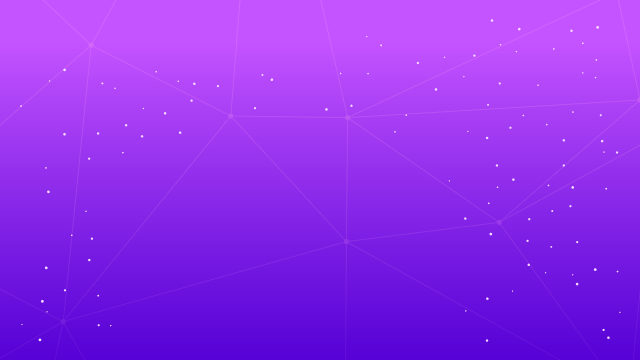
A WebGL 1 fragment shader for this background:

```glsl
precision highp float;
// Violet vertical gradient with a faint node-and-line mesh and scattered pale dots.
uniform vec2 u_resolution;

const vec2 CANVAS = vec2(16.0, 9.0);
const vec3 ORCHID = vec3(0.77, 0.33, 1.0);
const vec3 INDIGO = vec3(0.34, 0.01, 0.84);
const vec3 MESH_PINK = vec3(0.95, 0.55, 0.95);
const vec3 DOT_PINK = vec3(1.0, 0.88, 1.0);

vec2 hash2(vec2 cell) {
  vec3 q = fract(cell.xyx * vec3(0.1031, 0.1030, 0.0973));
  q += dot(q, q.yzx + 33.33);
  return fract((q.xx + q.yz) * q.zy);
}

// Antialiased coverage of a shape reaching out to the given radius.
float coverage(float dist, float radius, float pixel) {
  return clamp((radius - dist) / pixel + 0.5, 0.0, 1.0);
}

float segmentDistance(vec2 p, vec2 a, vec2 b) {
  vec2 ab = b - a;
  return length(p - a - ab * clamp(dot(p - a, ab) / dot(ab, ab), 0.0, 1.0));
}

// Distance to four lines that spread from one hub.
float fan(vec2 p, vec2 hub, vec2 a, vec2 b, vec2 c, vec2 d) {
  return min(min(segmentDistance(p, hub, a), segmentDistance(p, hub, b)),
             min(segmentDistance(p, hub, c), segmentDistance(p, hub, d)));
}

vec3 background(float height) {
  float t = pow(clamp(height / 0.89, 0.0, 1.0), 1.1);
  return mix(INDIGO, ORCHID, t);
}

float mesh(vec2 p, float pixel) {
  vec2 topLeft = vec2(2.28, 7.87);
  vec2 upperLeft = vec2(5.77, 6.10);
  vec2 upperMid = vec2(8.69, 6.06);
  vec2 lowerMid = vec2(8.66, 2.96);
  vec2 lowerRight = vec2(12.48, 3.44);
  vec2 bottomLeft = vec2(1.58, 0.96);
  vec2 rightEdge = vec2(16.0, 6.5);

  // Lines, grouped by the hub they leave from.
  float line = fan(p, topLeft, vec2(1.08, 9.0), vec2(2.90, 9.0), vec2(0.0, 5.87), upperLeft);
  line = min(line, fan(p, upperLeft, vec2(6.0, 9.0), upperMid, lowerMid, bottomLeft));
  line = min(line, fan(p, upperMid, vec2(8.02, 9.0), vec2(15.0, 9.0), rightEdge, lowerRight));
  line = min(line, fan(p, lowerMid, upperMid, lowerRight, vec2(8.64, 0.0), vec2(14.0, 0.0)));
  line = min(line, fan(p, lowerRight, rightEdge, vec2(16.0, 5.37), vec2(14.96, 0.0), lowerMid));
  line = min(line, fan(p, bottomLeft, vec2(0.0, 1.77), vec2(0.0, 0.04), vec2(1.37, 0.0), vec2(2.12, 0.0)));
  line = min(line, segmentDistance(p, bottomLeft, topLeft));
  line = min(line, segmentDistance(p, bottomLeft, lowerMid));
  line = min(line, segmentDistance(p, rightEdge, vec2(15.46, 9.0)));
  line = min(line, segmentDistance(p, vec2(16.0, 1.7), vec2(15.83, 0.0)));

  // Round nodes at the hubs.
  float node = min(distance(p, topLeft), distance(p, upperLeft));
  node = min(node, min(distance(p, upperMid), distance(p, lowerMid)));
  node = min(node, min(distance(p, lowerRight), distance(p, bottomLeft)));
  node = min(node, distance(p, rightEdge));

  return max(0.8 * coverage(line, 0.011, pixel), coverage(node, 0.065, pixel));
}

// Dots fill an arch: inside the margins, outside a central hollow.
float inArch(vec2 p) {
  float hollow = length((p - vec2(7.3, 2.3)) / vec2(4.5, 4.0));
  float ceiling = mix(7.5, 8.6, smoothstep(7.5, 10.5, p.x));
  float inside = step(0.5, p.x) * step(p.x, 15.5) * step(0.4, p.y) * step(p.y, ceiling);
  return inside * step(1.0, hollow);
}

float dots(vec2 p, float pixel) {
  float cellSize = 0.667;
  vec2 cell = floor(p / cellSize);
  vec2 centre = (cell + 0.12 + 0.76 * hash2(cell)) * cellSize;
  vec2 traits = hash2(cell + 57.0);
  float radius = mix(0.014, 0.034, traits.y);
  float present = step(traits.x, 0.75) * inArch(centre);
  return present * coverage(distance(p, centre), radius, pixel);
}

void main() {
  vec2 p = gl_FragCoord.xy / u_resolution * CANVAS;
  float pixel = CANVAS.y / u_resolution.y;
  float height = p.y / CANVAS.y;

  vec3 color = background(height);
  color = mix(color, MESH_PINK, mesh(p, pixel) * mix(0.1, 0.4, height));
  color = mix(color, DOT_PINK, 0.95 * dots(p, pixel));
  gl_FragColor = vec4(color, 1.0);
}
```
